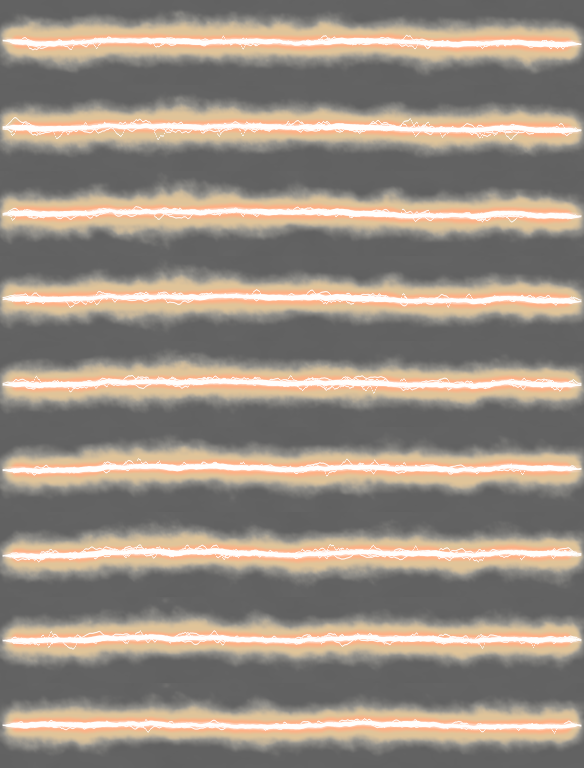
A Shadertoy shader for this pattern:

```glsl
// Nine horizontal electric arcs stacked on grey, each in a smoky tan glow.
// Every row samples the same 3D noise at a slightly later phase, so the arcs
// drift slowly from row to row; thin strands are added by a loop.

const float ROWS = 9.0;            // arcs down the canvas; one row is one unit
const float PHASE_STEP = 0.28;     // change of shape between rows
const float END_GAP = 0.03;        // gap between arc tip and canvas side
const float END_ROUND = 0.21;      // rounding of the glow at the tips
const float PATH_SWAY = 0.10;
const float CORE_WIDTH = 0.026;    // half width of the main arc
const float STRAND_WIDTH = 0.007;
const float STRAND_SWAY = 0.85;
const int STRANDS = 6;
const float SMOKE_AMOUNT = 0.85;

const vec3 DARK = vec3(0.385, 0.385, 0.385);
const vec3 ASH = vec3(0.66, 0.65, 0.62);
const vec3 TAN = vec3(0.88, 0.77, 0.60);
const vec3 SALMON = vec3(1.0, 0.69, 0.52);
const vec3 PINK = vec3(1.0, 0.86, 0.80);
const vec3 WHITE = vec3(1.0, 0.995, 0.99);

float hash(vec3 p) {
    p = fract(p * vec3(0.1031, 0.1030, 0.0973));
    p += dot(p, p.yzx + 33.33);
    return fract((p.x + p.y) * p.z);
}

float noise(vec3 p) {
    vec3 i = floor(p), f = fract(p);
    f = f * f * (3.0 - 2.0 * f);
    vec2 e = vec2(0.0, 1.0);
    vec4 low = vec4(hash(i), hash(i + e.yxx), hash(i + e.xyx), hash(i + e.yyx));
    vec4 high = vec4(hash(i + e.xxy), hash(i + e.yxy), hash(i + e.xyy), hash(i + e.yyy));
    vec4 m = mix(low, high, f.z);
    vec2 n = mix(m.xz, m.yw, f.x);
    return mix(n.x, n.y, f.y);
}

float fbm(vec3 p) {
    float sum = 0.0, gain = 0.533;
    for (int i = 0; i < 4; i++) {
        sum += gain * noise(p);
        p = p * vec3(2.03, 2.03, 1.3) + 19.7;
        gain *= 0.5;
    }
    return sum;
}

// Coverage of a line of half width w at distance d
float line(float d, float w, float blur) {
    return 1.0 - smoothstep(w - blur, w + blur, abs(d));
}

// Height of the arc about the middle of its row
float arcPath(float x, float phase) {
    float broad = noise(vec3(x * 1.5, 4.0, phase)) - 0.5;
    float fine = fbm(vec3(x * 4.0, 9.0, phase)) - 0.5;
    return PATH_SWAY * (0.7 * broad + 0.5 * fine);
}

// White arc: an uneven main body and thin strands that leave and rejoin it
float arcCore(float x, float y, float phase, float taper, float blur) {
    float swell = fbm(vec3(x * 3.5, 31.0, phase));
    float body = CORE_WIDTH * (0.4 + 1.3 * swell) * taper;
    float edge = 0.026 * (fbm(vec3(x * 11.0, 43.0, phase)) - 0.5);
    float cover = line(y - edge, body, blur);
    for (int i = 0; i < STRANDS; i++) {
        float seed = 60.0 + 13.0 * float(i);
        float s = fbm(vec3(x * (3.0 + float(i)), seed, phase * 1.4)) - 0.5;
        float ripple = 0.03 * (noise(vec3(x * 17.0, seed + 5.0, phase)) - 0.5);
        float offset = (STRAND_SWAY * s * abs(s) + ripple) * taper;
        cover = max(cover, 0.9 * line(y - offset, STRAND_WIDTH, blur));
    }
    return cover;
}

void mainImage(out vec4 fragColor, in vec2 fragCoord) {
    vec2 p = fragCoord / iResolution.y * ROWS;
    float span = iResolution.x / iResolution.y * ROWS;
    float blur = 0.6 * ROWS / iResolution.y;
    float phase = (ROWS - 1.0 - floor(p.y)) * PHASE_STEP + 0.37;
    float x = p.x;
    float y = fract(p.y) - 0.5;
    float fromEnd = min(x, span - x);
    float arcY = y - arcPath(x, phase);

    // Glow distance, rounded at the tips and torn by smoke further out
    float d = length(vec2(max(END_ROUND - fromEnd, 0.0), arcY));
    float smoke = fbm(vec3(x * 2.6, y * 4.0 + 80.0, phase)) - 0.5;
    float wisps = fbm(vec3(x * 6.5 + y * 2.0, y * 5.0 + 120.0, phase)) - 0.5;
    float torn = d * (1.0 - SMOKE_AMOUNT * (smoke + 0.5 * wisps));

    // Colour layers from background to arc
    vec3 color = DARK + 0.025 * smoke;
    color = mix(color, ASH, 1.0 - smoothstep(0.12, 0.33, torn));
    color = mix(color, TAN, 1.0 - smoothstep(0.11, 0.21, torn));
    float heat = 0.075 + 0.055 * fbm(vec3(x * 2.2, 150.0, phase));
    color = mix(color, SALMON, 1.0 - smoothstep(0.4 * heat, heat, d));

    float taper = smoothstep(END_GAP, END_GAP + 0.15, fromEnd) * 0.75 + 0.25;
    float inside = smoothstep(END_GAP - blur, END_GAP + blur, fromEnd);
    float fringe = 1.0 - smoothstep(0.022, 0.052, abs(arcY));
    color = mix(color, PINK, 0.75 * fringe * inside * taper);
    color = mix(color, WHITE, arcCore(x, arcY, phase, taper, blur) * inside);

    fragColor = vec4(color, 1.0);
}
```
